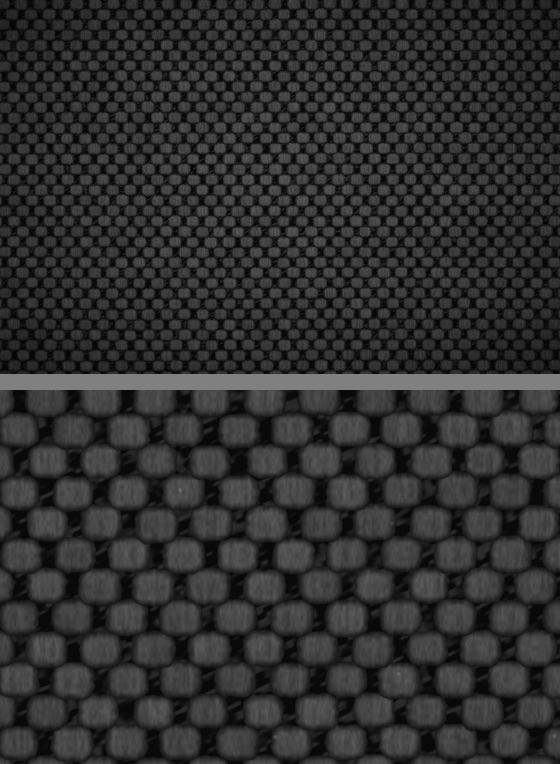
Top: the whole. Bottom: its middle third, enlarged.
Reproduce this texture procedurally as a Shadertoy shader.

```glsl
const vec2 REPEATS = vec2(31.0, 36.2);    // bumps across, rows down
const vec2 PHASE = vec2(0.23, 0.31);      // offset of the weave in cells
const float CELL_ASPECT = 1.75;           // cell width over row height
const vec2 BUMP_HALF_SIZE = vec2(0.68, 0.58);
const float BUMP_RADIUS = 0.42;
const vec3 THREAD_COLOR = vec3(0.295);
const vec3 GAP_COLOR = vec3(0.035);
const vec3 WEFT_COLOR = vec3(0.17);

float hash(vec2 p) {
    return fract(sin(dot(p, vec2(127.1, 311.7))) * 43758.5453);
}

float valueNoise(vec2 p) {
    vec2 cell = floor(p);
    vec2 f = fract(p);
    f = f * f * (3.0 - 2.0 * f);
    float low = mix(hash(cell), hash(cell + vec2(1.0, 0.0)), f.x);
    float high = mix(hash(cell + vec2(0.0, 1.0)), hash(cell + vec2(1.0)), f.x);
    return mix(low, high, f.y);
}

float roundedBox(vec2 p, vec2 halfSize, float radius) {
    vec2 q = abs(p) - halfSize + radius;
    return length(max(q, 0.0)) + min(max(q.x, q.y), 0.0) - radius;
}

// Dark crossing threads seen between the bumps
vec3 weftColor(vec2 p) {
    float strands = valueNoise(vec2(p.x * 3.0 + p.y, p.y * 6.5 - p.x * 3.0));
    return mix(GAP_COLOR, WEFT_COLOR, smoothstep(0.4, 1.0, strands));
}

// Bump of raised thread: brightness in x, coverage in y
vec2 threadBump(vec2 p, vec2 id, float blur) {
    vec2 jitter = vec2(hash(id + 3.7), hash(id + 8.1)) - 0.5;
    vec2 local = p - jitter * vec2(0.1, 0.08);
    vec2 halfSize = BUMP_HALF_SIZE * (0.96 + 0.08 * hash(id + 5.3));
    float rough = (valueNoise(p * 6.0 + id * 13.0) - 0.5) * 0.07;
    float d = roundedBox(local, halfSize, BUMP_RADIUS) + rough;

    // Fibres run upright and bow outwards at the middle
    float across = local.x * (1.0 + 0.35 * local.y * local.y);
    float fibre = valueNoise(vec2(across * 9.0, local.y * 1.6) + id * 17.0);
    float fine = valueNoise(vec2(across * 17.0, local.y * 6.0) + id * 23.0);
    float body = mix(0.3, 0.94, smoothstep(0.04, -0.27, d));
    float light = body * (0.77 + 0.24 * fibre + 0.2 * fine);
    light *= 0.93 + 0.14 * hash(id + 1.9);
    light *= 1.0 + 0.1 * local.y;
    return vec2(light, smoothstep(blur, -blur, d));
}

// Staggered rows of bumps laid over the weft
vec3 weave(vec2 grid, float blur) {
    vec3 color = weftColor(grid * vec2(CELL_ASPECT, 1.0));
    float baseRow = floor(grid.y);
    for (int i = -1; i <= 1; i++) {
        float row = baseRow + float(i);
        float x = grid.x - 0.5 * mod(row, 2.0);
        vec2 id = vec2(floor(x), row);
        vec2 p = vec2((fract(x) - 0.5) * CELL_ASPECT, grid.y - row - 0.5);
        vec2 bump = threadBump(p, id, blur);
        color = mix(color, THREAD_COLOR * bump.x, bump.y);
    }
    return color;
}

// Sparse pale lint
float lint(vec2 p, float blur) {
    vec2 id = floor(p);
    vec2 center = 0.25 + 0.5 * vec2(hash(id + 2.3), hash(id + 6.9));
    float dotMask = smoothstep(0.06 + blur, 0.06 - blur, length(fract(p) - center));
    return dotMask * step(0.97, hash(id + 41.0));
}

void mainImage(out vec4 fragColor, in vec2 fragCoord) {
    vec2 uv = fragCoord / iResolution.xy;
    float blur = REPEATS.y / iResolution.y;

    // Slight drift of the threads
    vec2 drift = vec2(valueNoise(uv * 5.0), valueNoise(uv * 5.0 + 19.0)) - 0.5;
    vec2 grid = uv * REPEATS - PHASE + drift * vec2(0.14, 0.12);

    vec3 color = weave(grid, blur);
    color += 0.09 * lint(grid * vec2(CELL_ASPECT, 1.0), blur);

    // Light falls off towards the corners
    vec2 fromCenter = uv - vec2(0.5, 0.52);
    float vignette = 1.04 - 1.1 * dot(fromCenter, fromCenter);
    fragColor = vec4(color * vignette, 1.0);
}
```
